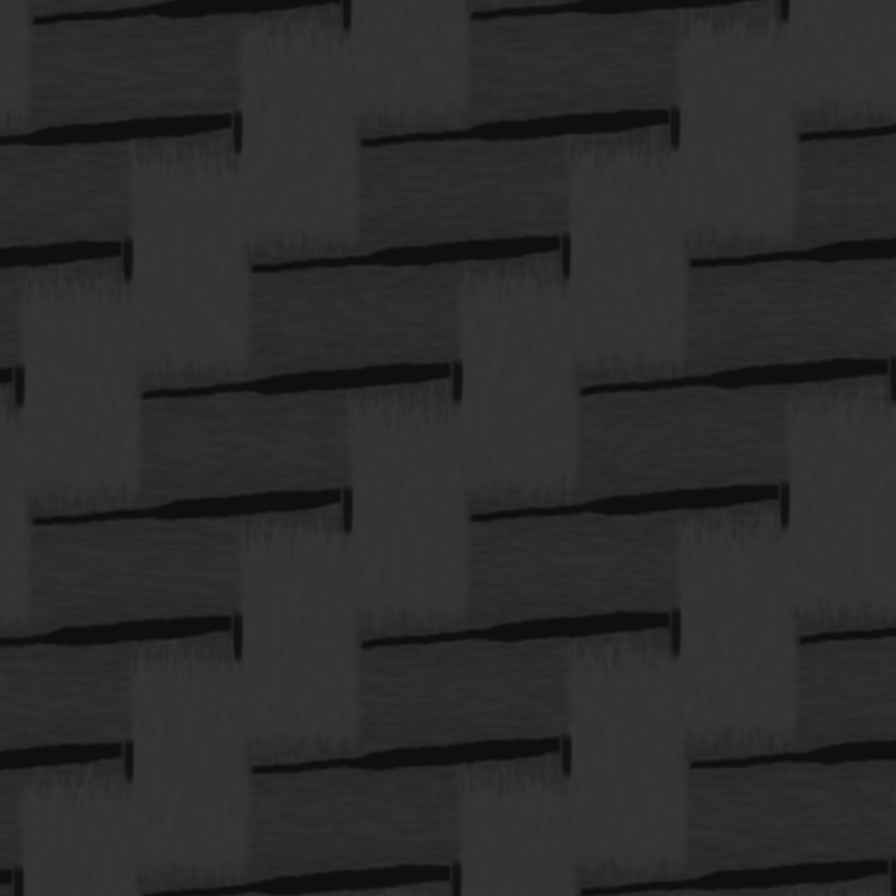
This pattern is drawn by a three.js fragment shader. Its source:

```glsl
// Dark twill weave: upright yarns pass over two rows, then step one column per row.
// Each row repeats every four columns, with a slanted black gap that ends in a hook.
// Stretched cellular noise gives the fibres; layered sines roughen the edges.

#define PITCH vec2(0.1222, 0.14)      // column width, row height
#define ORIGIN vec2(0.267, 0.8646)    // one corner where a gap meets a yarn
#define ROW_TILT 0.0107
#define FLOAT_COLUMNS 4.0
#define GAP_RISE 0.18
#define EDGE 0.022
#define WEAR 0.42
#define GAP_COLOR vec3(0.060, 0.055, 0.068)
#define DARK_YARN vec3(0.143, 0.138, 0.146)
#define LIGHT_YARN vec3(0.222, 0.212, 0.226)

varying vec2 vUv;

vec2 hash2(vec2 p) {
  return fract(sin(vec2(dot(p, vec2(127.1, 311.7)), dot(p, vec2(269.5, 183.3)))) * 43758.5);
}

// Distance to the nearest scattered point
float cells(vec2 p) {
  vec2 cell = floor(p);
  float nearest = 4.0;
  for (int j = -1; j <= 1; j++) {
    for (int i = -1; i <= 1; i++) {
      vec2 c = cell + vec2(float(i), float(j));
      vec2 d = c + hash2(c) - p;
      nearest = min(nearest, dot(d, d));
    }
  }
  return sqrt(nearest);
}

// Fibre grain around zero, stretched by the given scale
float fibres(vec2 p, vec2 scale) {
  return 0.6 * cells(p * scale) + 0.4 * cells(p * scale * 2.1 + 17.0) - 0.46;
}

float ripple(float x) {
  return 0.5 * sin(x * 9.0) + 0.3 * sin(x * 23.0 + 1.3) + 0.2 * sin(x * 51.0 + 4.1);
}

float band(float x, float lo, float hi, float soft) {
  return smoothstep(lo - soft, lo + soft, x) * (1.0 - smoothstep(hi - soft, hi + soft, x));
}

// Shift into one repeat of a row, starting at the given column
float wrapFrom(float x, float start) {
  return mod(x - start, FLOAT_COLUMNS) + start;
}

// Slanted gap: thin on the left, stepping to thick, with a hook at x = 0
float gapMask(vec2 p, float seed) {
  float t = clamp((p.x + 2.88) / 2.82, 0.0, 1.0);
  float rough = 0.010 * ripple(p.x + seed * 11.0);
  float step0 = 0.40 + 0.08 * (seed - 0.5);
  float halfWidth = mix(0.030, 0.046, t) + 0.038 * smoothstep(step0 - 0.05, step0 + 0.05, t)
                  - 0.026 * smoothstep(0.82, 1.0, t);
  float centre = GAP_RISE * (1.0 - t) + rough;
  float slit = 1.0 - smoothstep(halfWidth - EDGE, halfWidth + EDGE, abs(p.y - centre));
  slit *= band(p.x, -2.88, -0.07, 0.03);
  float hookWidth = 0.040 - 0.06 * max(p.y - 0.1, 0.0);
  float hook = 1.0 - smoothstep(hookWidth - EDGE, hookWidth + EDGE, abs(p.x + 0.01 + rough));
  hook *= band(p.y, -0.07, 0.24 + 0.06 * seed, 0.05);
  return max(slit, 0.9 * hook);
}

// Upright yarn beside the gap, fading where it dives under the rows
float yarnMask(vec2 p, float grain) {
  float wobble = 0.025 * ripple(p.y * 0.6 + p.x * 0.2);
  float across = band(p.x + wobble, 0.0, 1.08, 0.05);
  float along = smoothstep(-0.92, -0.55, p.y + 0.4 * grain)
              * (1.0 - smoothstep(0.80, 1.12, p.y + 0.3 * grain));
  return across * along;
}

void main() {
  vec2 offset = vUv - ORIGIN;
  vec2 weave = vec2(offset.x, ROW_TILT * offset.x - offset.y) / PITCH;

  float rowGrain = fibres(vUv, vec2(24.0, 120.0));
  float yarnGrain = fibres(vUv, vec2(100.0, 28.0));
  float fuzz = cells(vUv * 85.0) - 0.46;

  // Gather the gaps and yarns of the nearest rows
  float gap = 0.0;
  float yarn = 0.0;
  float shade = 0.0;
  float nearestRow = floor(weave.y + 0.5);
  for (int k = -1; k <= 1; k++) {
    float row = nearestRow + float(k);
    float x = weave.x + row;
    float y = weave.y - row;
    float seed = hash2(vec2(floor((x + 3.2) / FLOAT_COLUMNS), row)).x;
    vec2 gapPos = vec2(wrapFrom(x, -3.2), y + 0.008 * rowGrain);
    vec2 yarnPos = vec2(wrapFrom(x, -1.5), y);
    gap = max(gap, gapMask(gapPos, seed));
    yarn = max(yarn, yarnMask(yarnPos, yarnGrain));
    shade = max(shade, band(yarnPos.x, -0.10, 0.02, 0.05) * band(y, 0.0, 0.35, 0.15));
  }

  // Rows run dark and streaky, upright yarns lighter and softer
  float rowLight = 0.36 + WEAR * (1.3 * rowGrain + 0.4 * fuzz)
                 + 0.10 * sin(6.2832 * (weave.y - 0.32));
  float yarnLight = 0.82 + WEAR * (0.55 * yarnGrain + 0.35 * fuzz);
  float light = mix(rowLight, yarnLight, yarn) - 0.22 * shade;
  vec3 color = mix(DARK_YARN, LIGHT_YARN, clamp(light, -0.3, 1.15));
  gl_FragColor = vec4(mix(color, GAP_COLOR, gap), 1.0);
}
```
